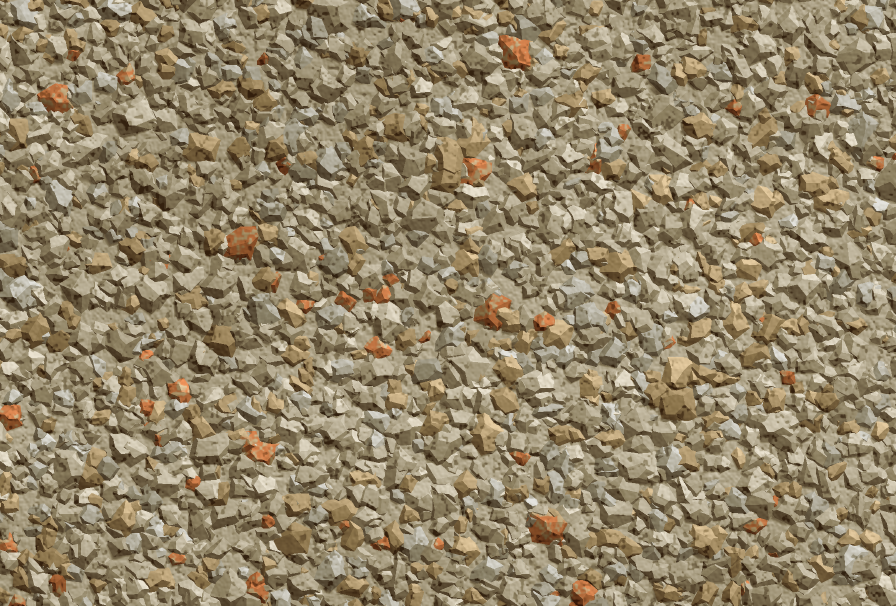
A WebGL 1 fragment shader for this texture:

```glsl
precision highp float;
uniform vec2 u_resolution;

// Palette: tone ramp and stone tints
const vec3 SHADOW = vec3(0.20, 0.13, 0.06);
const vec3 MIDTONE = vec3(0.55, 0.50, 0.375);
const vec3 HIGHLIGHT = vec3(0.92, 0.89, 0.82);
const vec3 RUST = vec3(1.06, 0.68, 0.46);
const vec3 TAN = vec3(0.98, 0.90, 0.77);
const vec3 CHALK = vec3(0.97, 1.0, 1.06);

// Lengths are fractions of the canvas width
const float COARSE_CELL = 0.040;
const float CELL_STEP = 0.0085;
const float MIN_RADIUS = 0.38;
const float MAX_RADIUS = 0.64;
const float MIN_STRETCH = 0.58;
const float BED_RELIEF = 0.005;
const float BURIAL = 0.007;
const float GRAIN_FREQ = 165.0;
const float RUST_SHARE = 0.03;
const float TAN_SHARE = 0.17;
const float CHALK_SHARE = 0.16;
const vec3 LIGHT = vec3(0.36, 0.60, 0.71);
const float AMBIENT = 0.20;
const float DIFFUSE = 0.65;
const float SHADOW_DEPTH = 0.52;
const float TAU = 6.2831853;

struct Surface {
  float height;
  vec2 slope;
  vec4 traits;
  float stone;
};

vec4 hash4(vec2 p) {
  vec4 q = fract(p.xyxy * vec4(0.1031, 0.1030, 0.0973, 0.1099));
  q += dot(q, q.wzxy + 33.33);
  return fract((q.xxyz + q.yzzw) * q.zywx);
}

float noise(vec2 p) {
  vec2 i = floor(p), f = fract(p);
  f = f * f * (3.0 - 2.0 * f);
  float low = mix(hash4(i).x, hash4(i + vec2(1, 0)).x, f.x);
  float high = mix(hash4(i + vec2(0, 1)).x, hash4(i + vec2(1, 1)).x, f.x);
  return mix(low, high, f.y);
}

float grain(vec2 p) {
  return 0.6 * noise(p * GRAIN_FREQ) + 0.4 * noise(p * GRAIN_FREQ * 2.1 + 17.0);
}

// Chipped polygon with bevelled sides and a tilted top, kept if highest
void addStone(vec2 p, vec2 cell, float size, float seed, inout Surface s) {
  vec4 place = hash4(cell + seed);
  float radius = size * mix(MIN_RADIUS, MAX_RADIUS, place.w);
  vec2 d = p - (cell + place.xy) * size;
  if (dot(d, d) > 1.5 * radius * radius) return;
  vec4 traits = hash4(cell + seed + 91.0);
  float a = TAU * place.z;
  float squeeze = 1.0 / mix(MIN_STRETCH, 1.0, traits.x);
  mat2 frame = mat2(cos(a), -sin(a) * squeeze, sin(a), cos(a) * squeeze);
  vec2 q = frame * d;
  if (dot(q, q) > 1.5 * radius * radius) return;

  vec2 slope = (traits.yz - 0.5) * 0.85;
  float top = radius * 0.55 + dot(slope, q);
  for (int k = 0; k < 6; k++) {
    float side = float(k);
    vec2 vary = fract(traits.yw * 7.31 + side * vec2(0.618, 0.377));
    float angle = (side + 0.7 * vary.y) * TAU / 6.0;
    vec2 normal = vec2(cos(angle), sin(angle));
    float inside = radius * mix(0.70, 1.05, vary.x) - dot(q, normal);
    if (inside < 0.0) return;
    float steep = mix(0.6, 2.0, vary.y);
    if (inside * steep < top) {
      top = inside * steep;
      slope = -normal * steep;
    }
  }
  float height = top + BURIAL * (traits.x * 0.8 + 0.2);
  if (height > s.height) s = Surface(height, slope * frame, traits, 1.0);
}

Surface gravel(vec2 p) {
  Surface s = Surface(BED_RELIEF * noise(p * 70.0), vec2(0.0), vec4(0.5), 0.0);
  for (int layer = 0; layer < 3; layer++) {
    float size = COARSE_CELL - CELL_STEP * float(layer);
    vec2 home = floor(p / size);
    for (int y = -1; y <= 1; y++)
      for (int x = -1; x <= 1; x++)
        addStone(p, home + vec2(x, y), size, 37.0 * float(layer) + 5.0, s);
  }
  return s;
}

// Soft occlusion by a neighbour standing between the point and the light
float occlusion(vec2 p, float height, float reach) {
  vec2 toLight = normalize(LIGHT.xy);
  return smoothstep(0.0, 0.005, gravel(p + toLight * reach).height - height - reach);
}

vec3 shade(vec2 p) {
  Surface s = gravel(p);
  float rough = grain(p);
  float bump = rough - grain(p + LIGHT.xy * 0.003);
  float lambert = max(dot(normalize(vec3(-s.slope, 1.0)), normalize(LIGHT)), 0.0);
  float dark = max(occlusion(p, s.height, 0.004), occlusion(p, s.height, 0.011));

  float tone = AMBIENT + DIFFUSE * lambert + bump * mix(0.42, 0.24, s.stone);
  tone *= mix(0.85, 1.15, s.traits.y) * (1.0 - SHADOW_DEPTH * dark);
  tone -= 0.22 * smoothstep(0.36, 0.2, rough);
  tone += 0.10 * (noise(p * 5.0) - 0.5);
  tone = clamp(tone, 0.0, 1.0);
  vec3 color = mix(SHADOW, MIDTONE, min(tone * 2.0, 1.0));
  color = mix(color, HIGHLIGHT, max(tone * 2.0 - 1.0, 0.0));

  // Mineral stains
  float kind = s.traits.w;
  vec3 tint = vec3(1.0);
  if (kind < RUST_SHARE) tint = mix(RUST, TAN, smoothstep(0.5, 0.75, rough));
  else if (kind < RUST_SHARE + TAN_SHARE) tint = TAN;
  else if (kind > 1.0 - CHALK_SHARE) tint = CHALK;
  return color * tint;
}

void main() {
  // Four samples smooth the stone edges
  vec3 sum = vec3(0.0);
  for (int i = 0; i < 4; i++) {
    vec2 offset = vec2(mod(float(i), 2.0), floor(float(i) * 0.5)) * 0.5 - 0.25;
    sum += shade((gl_FragCoord.xy + offset) / u_resolution.x);
  }
  gl_FragColor = vec4(sum * 0.25, 1.0);
}
```
